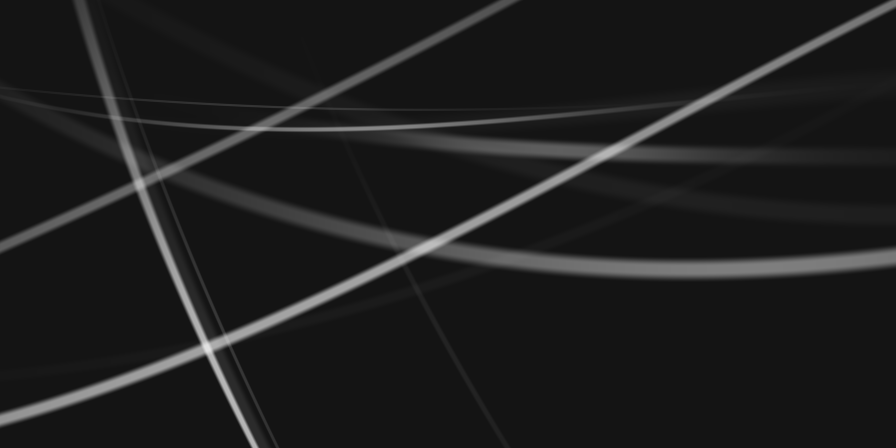
Reproduce this background procedurally as a Shadertoy shader.

```glsl
const float BACKGROUND = 0.078;
const float CORE = 0.3;         // flat part of a strand, relative to its width
const float FEATHER = 1.3;      // outer end of the soft edge
const vec2 CANVAS = vec2(2.0, 1.0);

// curve: cubic coefficients, lowest power first
// width: half width at the start, and its growth along the axis
// light: peak level, place of the peak, spread of the peak
struct Strand { vec4 curve; vec2 width; vec3 light; };

// Strands running from left to right
const Strand MAIN_BEAM   = Strand(vec4(0.0625, 0.276, 0.173, -0.039), vec2(0.016, -0.002), vec3(0.61, 0.7, 2.0));
const Strand UPPER_BEAM  = Strand(vec4(0.448, 0.4386, 0.041, 0.0), vec2(0.014, -0.001), vec3(0.36, 0.45, 1.2));
const Strand LOWER_ARC   = Strand(vec4(0.798, -0.564, 0.2262, -0.0185), vec2(0.023, 0.0), vec3(0.45, 1.7, 1.15));
const Strand THIN_ARC    = Strand(vec4(0.7845, -0.2394, 0.227, -0.05), vec2(0.005, 0.001), vec3(0.45, 0.82, 0.52));
const Strand ARC_HAZE    = Strand(vec4(0.7845, -0.2394, 0.227, -0.05), vec2(0.015, 0.01), vec3(0.035, 1.5, 0.8));
const Strand HAIR_ARC    = Strand(vec4(0.8046, -0.1045, 0.055, 0.0), vec2(0.003, 0.0), vec3(0.14, 0.6, 0.5));
const Strand MIDDLE_BAND = Strand(vec4(0.881, -0.3447, 0.1745, -0.03), vec2(0.02, 0.0), vec3(0.29, 1.24, 0.36));
const Strand BAND_TAIL   = Strand(vec4(0.881, -0.3447, 0.1745, -0.03), vec2(0.024, 0.0), vec3(0.05, 1.6, 0.7));
const Strand FAINT_ARC   = Strand(vec4(1.16, -0.64, 0.16, 0.0), vec2(0.026, 0.0), vec3(0.05, 1.5, 1.2));
const Strand FAINT_BEAM  = Strand(vec4(0.161, 0.1, 0.115, 0.0), vec2(0.014, 0.0), vec3(0.03, 0.9, 1.0));

// Strands running from bottom to top
const Strand STEEP_BEAM  = Strand(vec4(0.57, -0.5065, 0.1135, 0.0), vec2(0.008, 0.008), vec3(0.68, 0.12, 0.75));
const Strand STEEP_HAZE  = Strand(vec4(0.588, -0.5065, 0.1135, 0.0), vec2(0.016, 0.008), vec3(0.1, 0.1, 0.7));
const Strand STEEP_HAIR  = Strand(vec4(0.62, -0.489, 0.089, 0.0), vec2(0.004, 0.001), vec3(0.15, 0.25, 0.5));
const Strand FAINT_LINE  = Strand(vec4(1.133, -0.615, 0.124, 0.0), vec2(0.007, 0.0), vec3(0.065, 0.2, 0.4));

// Light of one strand; p.x runs along its axis and p.y across it
float strandLight(vec2 p, Strand s) {
    float t = p.x;
    float centre = dot(s.curve, vec4(1.0, t, t * t, t * t * t));
    float slope = dot(s.curve.yzw, vec3(1.0, 2.0 * t, 3.0 * t * t));
    float distanceAcross = abs(p.y - centre) / sqrt(1.0 + slope * slope);

    // Keep hairlines at least a pixel wide, dimmed to hold their energy
    float wanted = s.width.x + s.width.y * t;
    float width = max(wanted, 1.0 / iResolution.y);
    float profile = 1.0 - smoothstep(CORE, FEATHER, distanceAcross / width);

    float offset = (t - s.light.y) / s.light.z;
    return s.light.x * exp(-offset * offset) * profile * wanted / width;
}

// Screen blend: overlaps brighten without clipping
void addStrand(inout float shade, vec2 p, Strand s) {
    shade += (1.0 - shade) * strandLight(p, s);
}

void mainImage(out vec4 fragColor, in vec2 fragCoord) {
    vec2 p = fragCoord / iResolution.xy * CANVAS;
    float shade = BACKGROUND;

    // Dim layers
    addStrand(shade, p, FAINT_ARC);
    addStrand(shade, p, FAINT_BEAM);
    addStrand(shade, p, ARC_HAZE);
    addStrand(shade, p, BAND_TAIL);
    addStrand(shade, p.yx, STEEP_HAZE);
    addStrand(shade, p.yx, FAINT_LINE);

    // Arcs and bands
    addStrand(shade, p, LOWER_ARC);
    addStrand(shade, p, MIDDLE_BAND);
    addStrand(shade, p, THIN_ARC);
    addStrand(shade, p, HAIR_ARC);

    // Bright beams
    addStrand(shade, p, UPPER_BEAM);
    addStrand(shade, p, MAIN_BEAM);
    addStrand(shade, p.yx, STEEP_BEAM);
    addStrand(shade, p.yx, STEEP_HAIR);

    fragColor = vec4(vec3(shade), 1.0);
}
```
